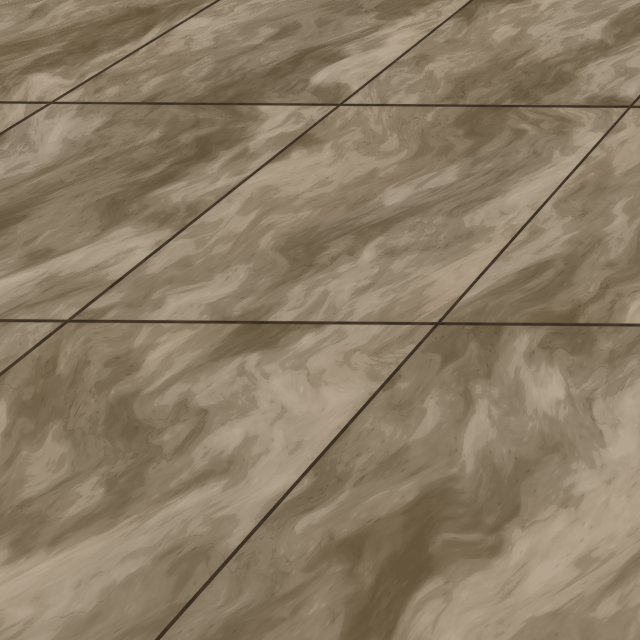
A Shadertoy shader for this texture:

```glsl
// Large stone floor tiles seen in perspective, split by thin dark joints.
// Canvas points are projected onto the floor, where whole numbers are joints;
// the stone is soft cellular noise, bent by layered sines, over diagonal bands.

vec3 hash3(vec2 p) {
    vec3 q = fract(p.xyx * vec3(0.1031, 0.1030, 0.0973));
    q += dot(q, q.yxz + 33.33);
    return fract((q.xxy + q.yzz) * q.zyx);
}

// Cellular noise: random cell values blended softly around scattered centres
float cellNoise(vec2 p) {
    vec2 cell = floor(p), f = p - cell, sum = vec2(0.0);
    for (int y = -1; y <= 1; y++)
    for (int x = -1; x <= 1; x++) {
        vec2 g = vec2(x, y);
        vec3 h = hash3(cell + g);
        vec2 r = g + h.xy - f;
        sum += vec2(h.z, 1.0) * exp(-15.0 * dot(r, r));
    }
    return sum.x / sum.y;
}

float layeredNoise(vec2 p) {
    float sum = 0.0, weight = 0.5;
    for (int i = 0; i < 5; i++) {
        sum += weight * cellNoise(p);
        p = mat2(1.75, 0.9, -0.9, 1.75) * p + 17.3;
        weight *= 0.56;
    }
    return sum / 1.07;
}

// Bends the floor so that bands and flakes get ragged outlines
vec2 sineWarp(vec2 p) {
    vec2 bend = vec2(0.0);
    float size = 0.06, freq = 5.0;
    for (int i = 0; i < 4; i++) {
        bend += size * sin(freq * (p.yx + bend.yx * 2.0) + vec2(1.3, 4.1) * float(i + 1));
        size *= 0.5;
        freq *= 2.1;
    }
    return p + bend;
}

// Sparse round specks, one at most in each cell
float specks(vec2 p) {
    vec3 h = hash3(floor(p));
    float d = length(fract(p) - 0.3 - 0.4 * h.xy);
    return step(0.9, h.z) * (1.0 - smoothstep(0.06, 0.26, d));
}

vec3 stone(vec2 floorPos, vec2 tile) {
    vec3 seed = hash3(tile + 41.0);
    vec2 p = sineWarp(floorPos + 0.03 * seed.xy);
    vec2 q = p * vec2(1.45, 1.0) + floor(seed.xy * 40.0);

    // Broad pale and dark bands that run almost along the slanted joints
    float cloud = layeredNoise(q * 3.2);
    float flakes = layeredNoise(q * vec2(10.0, 8.0) + 9.0);
    float band = cos(6.2832 * (p.x - 0.88 - 0.2 * p.y + 0.1 * (seed.z - 0.5)) + 3.0 * (cloud - 0.5));
    float tone = 0.45 + 0.13 * band + 0.95 * (cloud - 0.5) + 0.55 * (flakes - 0.5);

    // Crusted edges of the pale veins, and deeper worn hollows
    tone += 0.12 * smoothstep(0.57, 0.64, tone + 0.3 * (flakes - 0.5));
    tone -= 0.07 * smoothstep(0.36, 0.28, tone);

    // Short hairline cracks, pits and pale grains
    float crack = abs(cloud - 0.47 + 0.06 * sin(9.0 * p.x + 5.0 * p.y));
    float broken = smoothstep(0.62, 0.75, cellNoise(q * 4.0 + 30.0));
    tone -= 0.16 * broken * (1.0 - smoothstep(0.0, 0.016, crack));
    tone -= 0.16 * specks(q * 34.0);
    tone += 0.12 * specks(q * 27.0 + 60.0);

    vec3 colour = mix(vec3(0.42, 0.36, 0.27), vec3(0.69, 0.63, 0.55), clamp(tone, -0.1, 1.05));
    return colour + vec3(0.008, 0.0, -0.012) * (cellNoise(q * 1.7 + 5.0) - 0.5);
}

void mainImage(out vec4 fragColor, in vec2 fragCoord) {
    vec2 pos = fragCoord / iResolution.xy;
    pos.y = 1.0 - pos.y;

    // Perspective: slanted joints meet at one far point, rows shrink with depth
    float depth = pos.y + 1.065;
    float rowDepth = depth - 0.007 * pos.x;
    float slant = (pos.x - 2.079) / depth;
    vec2 floorPos = vec2((slant + 0.888) / 0.3715, (1.0 / rowDepth - 0.6386) / 0.1777);
    vec3 colour = stone(floorPos, floor(floorPos));

    // Distance to the nearest joints, turned back into canvas units
    vec2 joint = abs(fract(floorPos + 0.5) - 0.5);
    joint *= vec2(0.3715 * depth / sqrt(1.0 + slant * slant), 0.1777 * rowDepth * rowDepth);
    float nearest = min(joint.x, joint.y);
    float halfWidth = 0.00145 * depth;
    float soft = max(0.0011, 0.7 / iResolution.y);
    float gap = 1.0 - smoothstep(halfWidth - soft, halfWidth + soft, nearest);

    // Shaded tile rims, then the dark joint with a slightly uneven fill
    colour *= 1.0 - 0.1 * exp(-nearest / 0.003);
    vec3 grout = vec3(0.23, 0.175, 0.13) * (0.85 + 0.3 * cellNoise(floorPos * 30.0));
    colour = mix(colour, grout, 0.92 * gap);
    fragColor = vec4(colour, 1.0);
}
```
